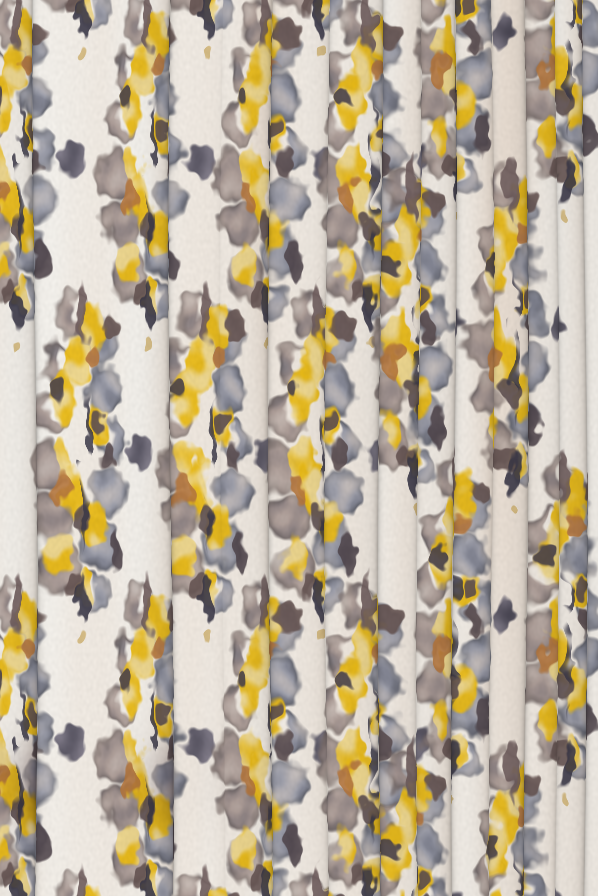
Reproduce this texture procedurally as a Shadertoy shader.

```glsl
// Pleated curtain printed with watercolour medallions in a half-drop repeat.
// Noise-warped ellipses build one medallion; eleven columns repeat it, and
// unevenly spaced vertical folds clip, stretch and shade the cloth.

vec2 hash2(vec2 p) {
    p = vec2(dot(p, vec2(127.1, 311.7)), dot(p, vec2(269.5, 183.3)));
    return 2.0 * fract(sin(p) * 43758.5) - 1.0;
}

float gradientNoise(vec2 p) {
    vec2 i = floor(p), f = p - i, u = f * f * (3.0 - 2.0 * f);
    vec2 e = vec2(1.0, 0.0);
    return mix(mix(dot(hash2(i), f), dot(hash2(i + e), f - e), u.x),
               mix(dot(hash2(i + e.yx), f - e.yx), dot(hash2(i + 1.0), f - 1.0), u.x), u.y);
}

float blob(vec2 q, vec2 centre, vec2 radius) {
    return smoothstep(0.16, -0.16, length((q - centre) / radius) - 1.0);
}

// One medallion; q spans about -1..1 on both axes.
vec3 paintMedallion(vec3 cloth, vec2 q, float column) {
    vec2 m = q * vec2(3.0, 6.0) + column * 0.13;
    float pigment = gradientNoise(m * 1.2 + 9.0);
    q += vec2(0.22 * gradientNoise(m) + 0.12 * gradientNoise(m * 2.7),
              0.09 * gradientNoise(m + 31.0) + 0.05 * gradientNoise(m * 2.3 + 5.0));
    vec3 ink = vec3(0.23, 0.22, 0.28);

    // Grey petals on alternating sides, some hollowed into crescents
    for (float i = 0.0; i < 12.0; i++) {
        vec2 h = hash2(vec2(i, 3.0));
        float side = mod(i, 2.0) * 2.0 - 1.0, y = 0.83 - 0.15 * i;
        vec2 centre = vec2(side * (0.12 + 0.6 * (1.0 - abs(y))) * (0.85 + 0.2 * h.x), y);
        vec2 v = (q - centre) / (vec2(0.29, 0.125) * (1.0 + 0.25 * h.y));
        float d = length(v) - 1.0;
        float hollow = 0.5 - length(v - vec2(-0.35 * side, 0.3)) - step(0.3, h.y);
        float cover = smoothstep(0.14, -0.14, max(d, hollow)) * clamp(0.8 + 0.7 * pigment, 0.3, 0.97);
        vec3 grey = mix(vec3(0.61, 0.54, 0.52), vec3(0.54, 0.55, 0.61),
                        clamp(0.5 + 0.5 * side + pigment, 0.0, 1.0));
        grey *= 1.0 - 0.22 * smoothstep(-0.45, 0.0, d) - 0.25 * max(pigment, 0.0);
        cloth = mix(cloth, grey, cover);
    }

    // Yellow strokes, from pale wash to saturated paint
    for (float i = 0.0; i < 9.0; i++) {
        vec2 h = hash2(vec2(i, 8.0));
        vec2 centre = vec2(0.33 * sin(2.3 * i + 0.9) - 0.07, 0.74 - 0.19 * i);
        float cover = blob(q, centre, vec2(0.18, 0.125) * (1.0 + 0.3 * h));
        vec3 yellow = mix(vec3(0.92, 0.83, 0.54), vec3(0.90, 0.72, 0.09),
                          smoothstep(-0.25, 0.12, pigment + 0.2 * h.x));
        cloth = mix(cloth, yellow, cover * 0.95);
    }

    // Small ink and rust touches
    for (float i = 0.0; i < 9.0; i++) {
        vec2 h = hash2(vec2(i, 15.0));
        vec2 centre = vec2(0.48 * sin(1.9 * i + 1.0) + 0.08, 0.76 - 0.19 * i);
        vec3 touch = mod(i, 4.0) == 1.0 ? vec3(0.70, 0.46, 0.24)
                   : mix(ink, vec3(0.40, 0.33, 0.32), 0.5 + 0.5 * h.x);
        cloth = mix(cloth, touch, 0.9 * blob(q, centre, vec2(0.12, 0.085) * (1.0 + 0.3 * h)));
    }

    // Outer petal, broken spine, pointed tips and a trailing drop
    cloth = mix(cloth, mix(ink, vec3(0.48, 0.46, 0.52), 0.5 + pigment),
                0.9 * blob(q, vec2(1.02, 0.02), vec2(0.2, 0.1)));
    cloth = mix(cloth, ink, 0.85 * blob(q, vec2(0.06, -0.1), vec2(0.06, 0.42))
                            * smoothstep(-0.2, 0.1, pigment));
    cloth = mix(cloth, vec3(0.43, 0.36, 0.36), 0.9 * blob(q, vec2(0.0, 0.84), vec2(0.1, 0.17)));
    cloth = mix(cloth, ink, 0.9 * blob(q, vec2(0.02, -0.86), vec2(0.085, 0.13)));
    return mix(cloth, vec3(0.78, 0.65, 0.36), 0.7 * blob(q, vec2(0.0, -1.07), vec2(0.06, 0.035)));
}

// Fold positions draw closer together to the right; half steps are minor folds.
float foldPosition(float k) {
    return 0.039 + 0.146 * k - 0.0073 * k * k
         + 0.013 * (1.0 - abs(mod(k, 2.0) - 1.0)) * step(k, 4.0);
}

void mainImage(out vec4 fragColor, in vec2 fragCoord) {
    vec2 p = fragCoord / iResolution.xy * vec2(0.667, 1.0);

    // Folds: displacement of the print, crease lines and soft shadows
    float shift = 0.0, crease = 0.0, shadow = 0.0;
    for (float k = 0.0; k < 6.6; k += 0.5) {
        float strength = fract(k) < 0.25 ? 1.0 : 0.65 * smoothstep(1.0, 2.5, k);
        float x = p.x - foldPosition(k) - 0.003 * sin(5.0 * p.y + k);
        float right = smoothstep(-0.001, 0.001, x);
        shift += 0.014 * strength * right * exp(-max(x, 0.0) / 0.024);
        crease += strength * exp(-abs(x) / 0.0025);
        shadow += strength * (1.0 - right) * exp(min(x, 0.0) / 0.02);
    }
    float drape = gradientNoise(vec2(p.x * 22.0, p.y * 0.8));
    vec3 color = mix(vec3(0.94, 0.93, 0.91), vec3(0.91, 0.865, 0.82),
                     clamp(0.3 + drape + 0.45 * shadow, 0.0, 1.0));

    // Half-drop columns, raised on the right where the cloth is gathered
    for (float i = 0.0; i < 11.0; i++) {
        float gathered = step(6.5, i);
        vec2 d = p - vec2(0.02 + 0.0618 * i + 0.031 * max(sin(0.39 * i), 0.0),
                          mix(0.818, 0.492, mod(i, 2.0)) + 0.14 * gathered);
        d.x += shift;
        d.y -= 0.651 * round(d.y / 0.651);
        vec2 q = d / vec2(mix(0.061, 0.052, gathered), 0.19);
        if (abs(q.x) < 1.5 && abs(q.y) < 1.3) color = paintMedallion(color, q, i);
    }

    // Fold shading, low shadow at the left, and woven grain
    color *= 1.0 - 0.22 * min(crease, 1.0) - 0.07 * min(shadow, 1.0);
    float low = (p.y - 0.125) / 0.045;
    color *= 1.0 - vec3(0.36, 0.40, 0.38) * exp(-low * low) * min(shadow, 1.0)
                 * smoothstep(0.32, 0.15, p.x);
    color *= 1.0 + 0.035 * gradientNoise(p * vec2(260.0, 180.0));
    fragColor = vec4(color, 1.0);
}
```
